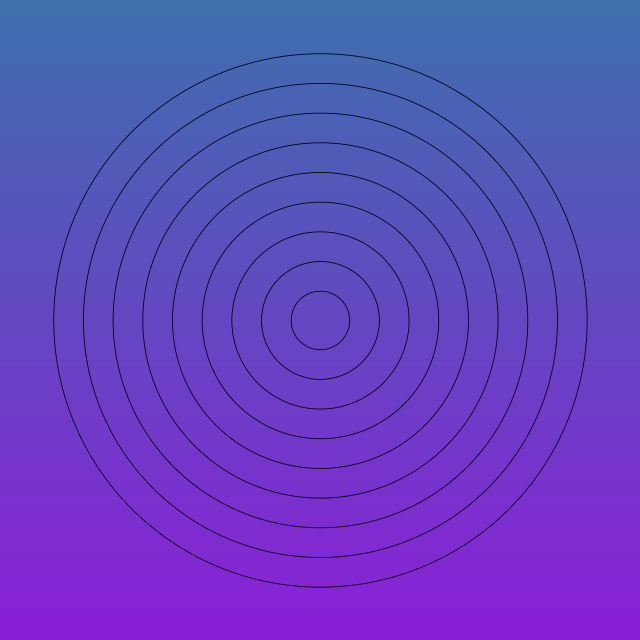
Give the GLSL for this background, as a WebGL 2 fragment shader.

```glsl
#version 300 es
precision highp float;

#define BOTTOM_COLOR vec3(0.545, 0.12, 0.84)
#define TOP_COLOR vec3(0.238, 0.438, 0.68)
#define LINE_COLOR vec3(0.0, 0.0, 0.04)
#define CENTER vec2(0.5007, 0.4993)
#define RING_COUNT 9.0
#define INNER_RADIUS 0.0457
#define OUTER_RADIUS 0.4167
#define LINE_WIDTH 0.00128

uniform vec2 u_resolution;
out vec4 fragColor;

// Distance to the nearest of the evenly spaced concentric circles
float ringDistance(vec2 point) {
    float spacing = (OUTER_RADIUS - INNER_RADIUS) / (RING_COUNT - 1.0);
    float fromInner = length(point) - INNER_RADIUS;
    float ring = clamp(round(fromInner / spacing), 0.0, RING_COUNT - 1.0);
    return abs(fromInner - ring * spacing);
}

void main() {
    float shortSide = min(u_resolution.x, u_resolution.y);
    vec2 uv = gl_FragCoord.xy / u_resolution;
    vec2 point = (uv - CENTER) * u_resolution / shortSide;

    // Vertical background gradient
    vec3 color = mix(BOTTOM_COLOR, TOP_COLOR, uv.y);

    // Pixel coverage of the thin rings, softened over one pixel
    float halfWidth = 0.5 * LINE_WIDTH * shortSide;
    float offset = ringDistance(point) * shortSide;
    float coverage = clamp(min(offset + 0.5, halfWidth) - max(offset - 0.5, -halfWidth), 0.0, 1.0);
    color = mix(color, LINE_COLOR, coverage);

    fragColor = vec4(color, 1.0);
}
```
